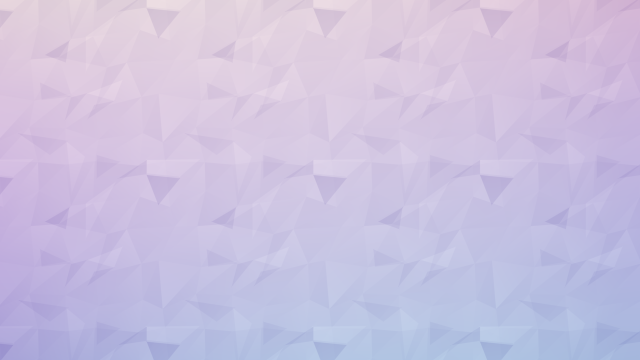
A Shadertoy shader for this background:

```glsl
// Pastel low-poly wallpaper: a 3x3 colour gradient from pink to blue, under a
// repeating tile of faint triangular facets. A jittered periodic lattice gives
// the base facets; a few larger accent facets form the motif of the tile.

const float TILE_SIZE = 0.463;      // tile edge, in canvas heights
const float CELLS = 5.0;            // lattice cells along a tile edge
const float JITTER = 0.62;          // vertex displacement, in cells
const float FACET_CONTRAST = 0.030; // tone range of the base facets
const float FACET_SLOPE = 0.025;    // tone change across one base facet
const vec3 TONE_TINT = vec3(1.0, 1.1, 0.6);

// Gradient colours: rows from top to bottom, columns from left to right
const vec3 TOP_LEFT = vec3(0.88, 0.81, 0.85);
const vec3 TOP_MID = vec3(0.89, 0.825, 0.87);
const vec3 TOP_RIGHT = vec3(0.83, 0.71, 0.83);
const vec3 MID_LEFT = vec3(0.80, 0.71, 0.87);
const vec3 MID_MID = vec3(0.82, 0.78, 0.89);
const vec3 MID_RIGHT = vec3(0.74, 0.70, 0.87);
const vec3 LOW_LEFT = vec3(0.65, 0.63, 0.84);
const vec3 LOW_MID = vec3(0.70, 0.77, 0.89);
const vec3 LOW_RIGHT = vec3(0.64, 0.71, 0.86);

vec2 hash2(vec2 p) {
    vec3 q = fract(p.xyx * vec3(0.1031, 0.1030, 0.0973));
    q += dot(q, q.yzx + 33.33);
    return fract((q.xx + q.yz) * q.zy);
}

// Quadratic curve through three colours at t = 0, 0.5 and 1
vec3 throughThree(vec3 a, vec3 b, vec3 c, float t) {
    return a * (1.0 - t) * (1.0 - 2.0 * t) + b * 4.0 * t * (1.0 - t) + c * t * (2.0 * t - 1.0);
}

vec3 backdrop(vec2 uv) {
    vec3 top = throughThree(TOP_LEFT, TOP_MID, TOP_RIGHT, uv.x);
    vec3 mid = throughThree(MID_LEFT, MID_MID, MID_RIGHT, uv.x);
    vec3 low = throughThree(LOW_LEFT, LOW_MID, LOW_RIGHT, uv.x);
    return throughThree(top, mid, low, uv.y);
}

// Signed distance to the line ab
float edgeDistance(vec2 p, vec2 a, vec2 b) {
    vec2 d = normalize(b - a);
    return d.x * (p.y - a.y) - d.y * (p.x - a.x);
}

// Smooth coverage of a triangle of either winding
float triangle(vec2 p, vec2 a, vec2 b, vec2 c, float blur) {
    float winding = sign(edgeDistance(c, a, b));
    float inside = min(edgeDistance(p, a, b) * winding,
                   min(edgeDistance(p, b, c) * winding, edgeDistance(p, c, a) * winding));
    return smoothstep(-blur, blur, inside);
}

// Lattice vertex that repeats with the tile
vec2 vertex(vec2 id) {
    return id + JITTER * (hash2(mod(id, CELLS) + 3.7) - 0.5);
}

// Coverage-weighted tone of one lattice facet
vec2 latticeFacet(vec2 p, vec2 a, vec2 b, vec2 c, vec2 seed, float blur) {
    float cover = triangle(p, a, b, c, blur);
    float tone = FACET_CONTRAST * (hash2(seed).x - 0.5);
    tone += FACET_SLOPE * dot(p - (a + b + c) / 3.0, hash2(seed + 19.1) - 0.5);
    return vec2(tone, 1.0) * cover;
}

float latticeTone(vec2 p, float blur) {
    vec2 sum = vec2(0.0, 0.0001);
    for (int j = -1; j <= 1; j++)
    for (int i = -1; i <= 1; i++) {
        vec2 id = floor(p) + vec2(i, j);
        vec2 seed = mod(id, CELLS) + 7.3;
        vec2 a = vertex(id), b = vertex(id + vec2(1, 0));
        vec2 c = vertex(id + vec2(0, 1)), d = vertex(id + 1.0);
        sum += latticeFacet(p, a, b, c, seed, blur);
        sum += latticeFacet(p, b, d, c, seed + 41.0, blur);
    }
    return sum.x / sum.y;
}

// Accent facet, wrapped around the tile borders
float accent(vec2 p, vec2 a, vec2 b, vec2 c, float tone, float blur) {
    vec2 centre = (a + b + c) / 3.0;
    vec2 q = fract(p - centre + 0.5) - 0.5;
    float shade = tone * (1.0 - 1.5 * (q.x + q.y));
    return shade * triangle(q, a - centre, b - centre, c - centre, blur);
}

float motifTone(vec2 p, float w) {
    // Central fan: dark wedge, bright band and their shaded neighbours
    float tone = accent(p, vec2(0.88, 0.05), vec2(1.08, 0.07), vec2(0.95, 0.23), -0.060, w);
    tone += accent(p, vec2(0.88, 0.96), vec2(1.20, 0.955), vec2(1.08, 1.06), 0.024, w);
    tone += accent(p, vec2(0.88, 0.96), vec2(1.08, 1.06), vec2(0.88, 1.04), 0.024, w);
    tone += accent(p, vec2(0.71, 1.07), vec2(0.88, 0.96), vec2(0.88, 1.045), -0.035, w);
    tone += accent(p, vec2(0.58, 0.93), vec2(0.72, 0.97), vec2(0.58, 1.07), -0.025, w);
    // Upper left: dark shard beside a tall bright blade
    tone += accent(p, vec2(0.27, 0.33), vec2(0.415, 0.245), vec2(0.395, 0.375), -0.045, w);
    tone += accent(p, vec2(0.515, 0.22), vec2(0.695, 0.09), vec2(0.515, 0.43), 0.022, w);
    // Middle: folded strip
    tone += accent(p, vec2(0.24, 0.495), vec2(0.425, 0.58), vec2(0.25, 0.60), -0.025, w);
    tone += accent(p, vec2(0.525, 0.56), vec2(0.735, 0.48), vec2(0.685, 0.605), 0.025, w);
    tone += accent(p, vec2(0.39, 0.72), vec2(0.425, 0.585), vec2(0.52, 0.56), -0.032, w);
    tone += accent(p, vec2(0.525, 0.715), vec2(0.565, 0.63), vec2(0.685, 0.605), -0.030, w);
    // Lower left: shaded roof and upright sliver
    tone += accent(p, vec2(0.11, 0.80), vec2(0.41, 0.845), vec2(0.30, 0.93), -0.025, w);
    return tone + accent(p, vec2(0.40, 0.85), vec2(0.51, 0.94), vec2(0.43, 1.16), 0.018, w);
}

void mainImage(out vec4 fragColor, in vec2 fragCoord) {
    vec2 uv = fragCoord / iResolution.xy;
    uv.y = 1.0 - uv.y;
    vec2 tilePos = uv * vec2(iResolution.x / iResolution.y, 1.0) / TILE_SIZE;
    float blur = 0.7 / (TILE_SIZE * iResolution.y);
    float tone = latticeTone(tilePos * CELLS, blur * CELLS) + motifTone(tilePos, blur);
    fragColor = vec4(clamp(backdrop(uv) + tone * TONE_TINT, 0.0, 1.0), 1.0);
}
```
